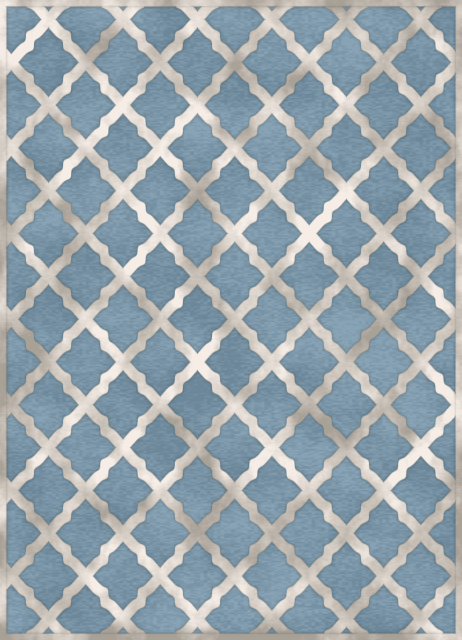
A Shadertoy shader for this pattern:

```glsl
float hash(vec2 p) {
    vec3 h = fract(vec3(p.xyx) * 0.1031);
    h += dot(h, h.yzx + 33.33);
    return fract((h.x + h.y) * h.z);
}

float valueNoise(vec2 p) {
    vec2 cell = floor(p), f = fract(p);
    f = f * f * (3.0 - 2.0 * f);
    return mix(mix(hash(cell), hash(cell + vec2(1, 0)), f.x),
               mix(hash(cell + vec2(0, 1)), hash(cell + vec2(1, 1)), f.x), f.y);
}

float fbm(vec2 p) {
    float sum = 0.0, amplitude = 0.5;
    for (int i = 0; i < 4; i++) {
        sum += amplitude * valueNoise(p);
        p = mat2(0.8, 0.6, -0.6, 0.8) * p * 2.03 + 17.3;
        amplitude *= 0.5;
    }
    return sum / 0.9375;
}

// Distance to bands at whole values of across, each jogging upright between crossings
float jogBand(float across, float along) {
    float t = fract(along) - 0.5;
    float knot = exp(-t * t / 0.01);
    float offset = across + 0.9 * t * knot;
    return (abs(fract(offset + 0.5) - 0.5) - 0.098 - 0.012 * knot) * 0.088;
}

void mainImage(out vec4 fragColor, in vec2 fragCoord) {
    vec2 p = fragCoord / iResolution.y;
    float width = iResolution.x / iResolution.y;
    float pixel = 1.0 / iResolution.y;

    // Diamond lattice
    vec2 q = (p - vec2(0.508 * width, 0.5013)) / vec2(0.1612 * width, 0.1338);
    float a = q.x + q.y, b = q.x - q.y;
    float lattice = min(jogBand(a, b), jogBand(b, a));

    // Plain border
    float edge = min(min(p.x, width - p.x), min(p.y, 1.0 - p.y));
    float border = edge - 0.0105;
    float d = min(lattice, border);

    // Wool ground with fine weave and a carved groove beside the bands
    float weave = valueNoise(p * vec2(190.0, 480.0) + 40.0) - 0.5;
    float mottling = fbm(p * vec2(11.0, 15.0) + 5.0) - 0.5;
    float woolTone = clamp(0.5 + 1.5 * mottling + 0.75 * weave, 0.0, 1.0);
    vec3 wool = mix(vec3(0.42, 0.53, 0.60), vec3(0.53, 0.64, 0.71), woolTone);
    wool *= 1.0 - 0.22 * exp(-max(d, 0.0) / 0.0018);

    // Silk pile with brushed patches of sheen, duller towards the rim
    float sheen = 0.58 + 2.0 * (fbm(p * vec2(19.0, 15.0) + 61.0) - 0.5);
    sheen += 0.3 * (fbm(p * vec2(90.0, 60.0)) - 0.5) + 0.12 * weave;
    sheen -= 0.3 * (1.0 - smoothstep(0.0, 0.03, edge));
    sheen -= 0.15 * smoothstep(-0.003, 0.0, d);
    vec3 silk = mix(vec3(0.66, 0.63, 0.59), vec3(0.96, 0.93, 0.90), clamp(sheen, 0.0, 1.0));

    // Seam between the border and the lattice
    silk *= 1.0 - 0.1 * exp(-abs(border) / 0.0013);

    fragColor = vec4(mix(silk, wool, smoothstep(-pixel, pixel, d)), 1.0);
}
```
